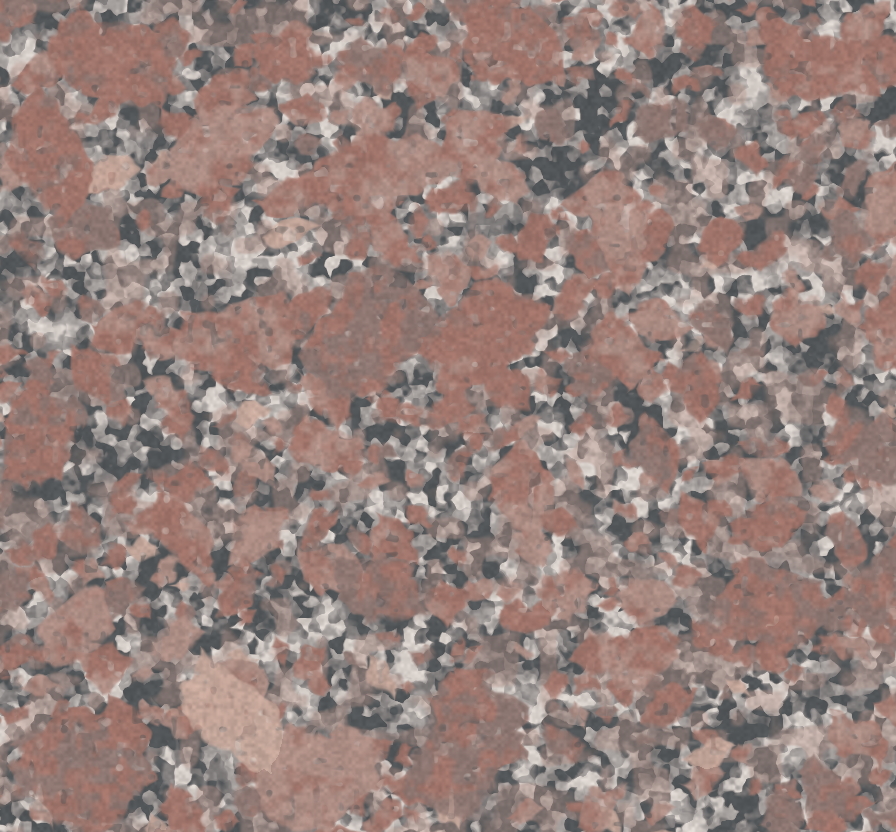
Write a WebGL 2 fragment shader that draws this texture.

```glsl
#version 300 es
precision highp float;
// Red granite: angular feldspar crystals in three sizes lie over a matrix
// of slate, grey and white grains. Crystals are warped, clipped boxes on
// jittered grids; the matrix is a softened cell pattern with clustered tones.

uniform vec2 u_resolution;
out vec4 fragColor;

// Sizes are fractions of the canvas height.
const float LARGE_CELL = 0.170;
const float MEDIUM_CELL = 0.082;
const float SMALL_CELL = 0.040;
const float GRAIN_FREQ = 78.0;
const float CLUSTER_FREQ = 30.0;
const float SPECKLE_FREQ = 240.0;
const float EDGE_SOFTNESS = 0.0022;
const float SPECKLE_STRENGTH = 0.13;

const vec3 SLATE = vec3(0.32, 0.335, 0.345);
const vec3 GREY = vec3(0.50, 0.485, 0.485);
const vec3 LIGHT_GREY = vec3(0.64, 0.62, 0.61);
const vec3 WHITE = vec3(0.84, 0.81, 0.79);
const vec3 BROWN = vec3(0.55, 0.46, 0.44);
const vec3 RED = vec3(0.625, 0.45, 0.41);
const vec3 PINK = vec3(0.68, 0.555, 0.52);
const vec3 PALE_PINK = vec3(0.77, 0.65, 0.60);

vec2 hash2(vec2 p) {
    vec3 q = fract(p.xyx * vec3(0.1031, 0.1030, 0.0973));
    q += dot(q, q.yzx + 33.33);
    return fract((q.xx + q.yz) * q.zy);
}

float noise(vec2 p) {
    vec2 i = floor(p), f = fract(p);
    f = f * f * (3.0 - 2.0 * f);
    float low = mix(hash2(i).x, hash2(i + vec2(1, 0)).x, f.x);
    float high = mix(hash2(i + vec2(0, 1)).x, hash2(i + vec2(1, 1)).x, f.x);
    return mix(low, high, f.y);
}

vec2 warp(vec2 p, float freq) {
    return vec2(noise(p * freq), noise(p * freq + 57.3)) - 0.5;
}

// Softened cell pattern: each grain has its own tone, blended at the seams.
float grainTone(vec2 p) {
    vec2 base = floor(p);
    float sum = 0.0, weight = 0.0;
    for (int y = -1; y <= 1; y++)
    for (int x = -1; x <= 1; x++) {
        vec2 cell = base + vec2(x, y);
        vec2 d = cell + hash2(cell) - p;
        float w = exp(-14.0 * dot(d, d));
        sum += w * hash2(cell + 91.7).x;
        weight += w;
    }
    return sum / weight;
}

vec3 matrixColor(vec2 p) {
    vec2 q = p + 0.008 * warp(p, 110.0);
    float tone = 0.50 * grainTone(q * GRAIN_FREQ)
               + 0.34 * noise(p * CLUSTER_FREQ + 13.0)
               + 0.16 * noise(p * 150.0);
    vec3 color = mix(SLATE, GREY, smoothstep(0.37, 0.49, tone));
    color = mix(color, LIGHT_GREY, smoothstep(0.50, 0.59, tone));
    color = mix(color, WHITE, smoothstep(0.61, 0.74, tone));
    float blush = smoothstep(0.50, 0.70, noise(p * 44.0 + 71.0));
    return mix(color, PINK, 0.45 * blush);
}

// Nearest crystal on one grid: signed distance, then two random values.
vec3 nearestCrystal(vec2 p, float size, float presence, float seed) {
    vec2 base = floor(p / size);
    vec3 best = vec3(1.0, 0.0, 0.0);
    for (int y = -1; y <= 1; y++)
    for (int x = -1; x <= 1; x++) {
        vec2 cell = base + vec2(x, y);
        vec2 jitter = hash2(cell + seed);
        vec2 shape = hash2(cell + seed + 37.0);
        vec2 kind = hash2(cell + seed + 83.0);
        if (hash2(cell + seed + 129.0).x > presence) continue;
        float angle = (hash2(cell + seed + 171.0).x - 0.4) * 2.4;
        float c = cos(angle), s = sin(angle);
        vec2 d = p - (cell + 0.15 + 0.7 * jitter) * size;
        d = mat2(c, -s, s, c) * d;
        d.x += d.y * (kind.y - 0.5) * 0.8;
        vec2 extent = size * mix(0.24, 0.45, shape.x) * vec2(1.0, mix(0.5, 0.9, shape.y));
        vec2 e = abs(d) - extent;
        float corner = (abs(d.x + d.y) - 0.72 * (extent.x + extent.y)) * 0.707;
        float dist = max(max(e.x, e.y), corner);
        if (dist < best.x) best = vec3(dist, kind);
    }
    return best;
}

vec3 addCrystals(vec3 under, vec2 p, float size, float presence, float seed) {
    vec2 q = p + 0.15 * size * warp(p, 2.4 / size) + 0.010 * warp(p, 75.0);
    vec3 crystal = nearestCrystal(q, size, presence, seed);
    float mottle = 0.6 * noise(p * 34.0 + seed) + 0.4 * noise(p * 95.0);
    float tone = mix(mottle, crystal.y, 0.48);
    vec3 color = mix(BROWN, RED, smoothstep(0.27, 0.44, tone));
    color = mix(color, PINK, smoothstep(0.54, 0.74, tone));
    color = mix(color, PALE_PINK, step(0.95, crystal.z));
    // Dusty rims and stray flecks let the grains below show through.
    float rim = smoothstep(-0.006, 0.0, crystal.x);
    float fleck = smoothstep(0.66, 0.82, noise(p * 105.0 + seed));
    float cover = 1.0 - smoothstep(-EDGE_SOFTNESS, EDGE_SOFTNESS, crystal.x);
    return mix(under, color, cover * (0.95 - 0.22 * rim - 0.40 * fleck));
}

void main() {
    vec2 p = gl_FragCoord.xy / u_resolution.y;
    vec3 color = matrixColor(p);
    color = addCrystals(color, p, SMALL_CELL, 0.62, 11.0);
    color = addCrystals(color, p, MEDIUM_CELL, 0.85, 223.0);
    color = addCrystals(color, p, LARGE_CELL, 0.80, 419.0);
    // Fine polished-stone speckle over everything.
    float speckle = noise(p * SPECKLE_FREQ) - 0.5 + 0.5 * (noise(p * 125.0 + 5.0) - 0.5);
    color *= 1.0 + SPECKLE_STRENGTH * speckle;
    fragColor = vec4(color, 1.0);
}
```
